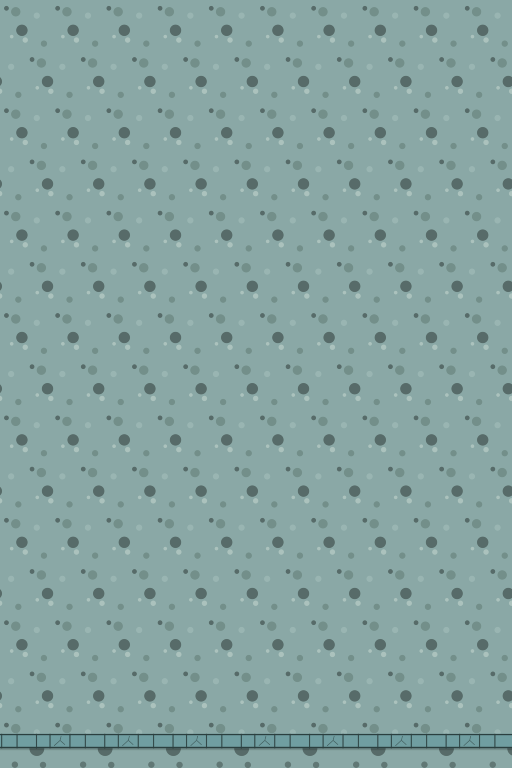
This pattern is drawn by a Shadertoy shader. Its source:

```glsl
// Staggered clusters of muted teal dots above a narrow cracked-tile border.

// Coverage of a shape from its signed distance, softened over one pixel.
float cover(float dist, float pixel) {
    return 1.0 - smoothstep(-0.6 * pixel, 0.6 * pixel, dist);
}

float segment(vec2 p, vec2 a, vec2 b) {
    vec2 pa = p - a, ba = b - a;
    return length(pa - ba * clamp(dot(pa, ba) / dot(ba, ba), 0.0, 1.0));
}

// A dot on the unit lattice; every other row is shifted by half a cell.
float latticeDot(vec2 p, vec2 offset, float radius, float pixel) {
    vec2 q = p - offset;
    float row = floor(q.y + 0.5);
    q.x -= 0.5 * mod(row, 2.0);
    q -= vec2(floor(q.x + 0.5), row);
    return cover(length(q) - radius, pixel);
}

vec3 dotField(vec2 p, vec3 ground, float pixel) {
    vec3 dark = vec3(0.34, 0.42, 0.41), middle = vec3(0.45, 0.56, 0.54);
    vec3 light = vec3(0.67, 0.76, 0.74);
    vec2 q = p - vec2(0.428, 0.592);
    vec3 col = mix(ground, middle, latticeDot(q, vec2(-0.12, -0.362), 0.091, pixel));
    col = mix(col, middle, latticeDot(q, vec2(0.43, 0.26), 0.061, pixel));
    col = mix(col, vec3(0.6, 0.71, 0.7), latticeDot(q, vec2(0.29, -0.287), 0.06, pixel));
    col = mix(col, light, latticeDot(q, vec2(0.065, 0.19), 0.052, pixel));
    col = mix(col, light, latticeDot(q, vec2(-0.2, 0.123), 0.035, pixel));
    col = mix(col, dark, latticeDot(q, vec2(-0.302, -0.43), 0.046, pixel));
    return mix(col, dark, latticeDot(q, vec2(0.0), 0.111, pixel));
}

// Larger dots on the strip of ground under the border.
vec3 lowerField(vec2 p, vec3 ground, float pixel) {
    float x = mod(p.x, 4.0 / 3.0);
    float big = cover(length(vec2(x - 0.72, p.y - 14.62)) - 0.145, pixel);
    float small = cover(length(vec2(x - 0.29, p.y - 14.935)) - 0.062, pixel);
    small = max(small, cover(length(vec2(x - 0.84, p.y - 14.94)) - 0.062, pixel));
    vec3 col = mix(ground, vec3(0.38, 0.47, 0.46), small);
    col = mix(col, vec3(0.34, 0.42, 0.41), big);
    return col * (1.0 - 0.35 * (1.0 - smoothstep(14.6, 14.67, p.y)));
}

// Four uneven tiles per repeat, the last one split by a three-armed crack.
vec3 tileBorder(vec2 p, float pixel) {
    float x = mod(p.x - 0.033, 4.0 / 3.0);
    float joint = min(min(x, 4.0 / 3.0 - x), abs(x - 0.3));
    joint = min(joint, min(abs(x - 0.68), abs(x - 0.944)));
    float rail = min(abs(p.y - 14.345), abs(p.y - 14.6));

    vec2 q = vec2(x, p.y), hub = vec2(1.14, 14.46);
    float crack = segment(q, hub, vec2(1.16, 14.38));
    crack = min(crack, segment(q, hub, vec2(1.03, 14.56)));
    crack = min(crack, segment(q, hub, vec2(1.23, 14.54)));

    vec3 ink = vec3(0.17, 0.25, 0.25);
    vec3 col = vec3(0.44, 0.62, 0.63);
    col = mix(col, ink, 0.6 * cover(crack - 0.007, pixel));
    col = mix(col, ink, 0.9 * cover(joint - 0.011, pixel));
    return mix(col, ink, cover(rail - 0.015, pixel));
}

void mainImage(out vec4 fragColor, in vec2 fragCoord) {
    // Ten cells across and fifteen down, measured from the top left.
    vec2 uv = fragCoord / iResolution.xy;
    vec2 p = vec2(10.0 * uv.x, 15.0 * (1.0 - uv.y));
    float pixel = 15.0 / iResolution.y;
    vec3 ground = vec3(0.54, 0.66, 0.65);

    vec3 col = p.y < 14.47 ? dotField(p, ground, pixel) : lowerField(p, ground, pixel);
    float border = cover(abs(p.y - 14.4725) - 0.1425, pixel);
    col = mix(col, tileBorder(p, pixel), border);
    fragColor = vec4(col, 1.0);
}
```
